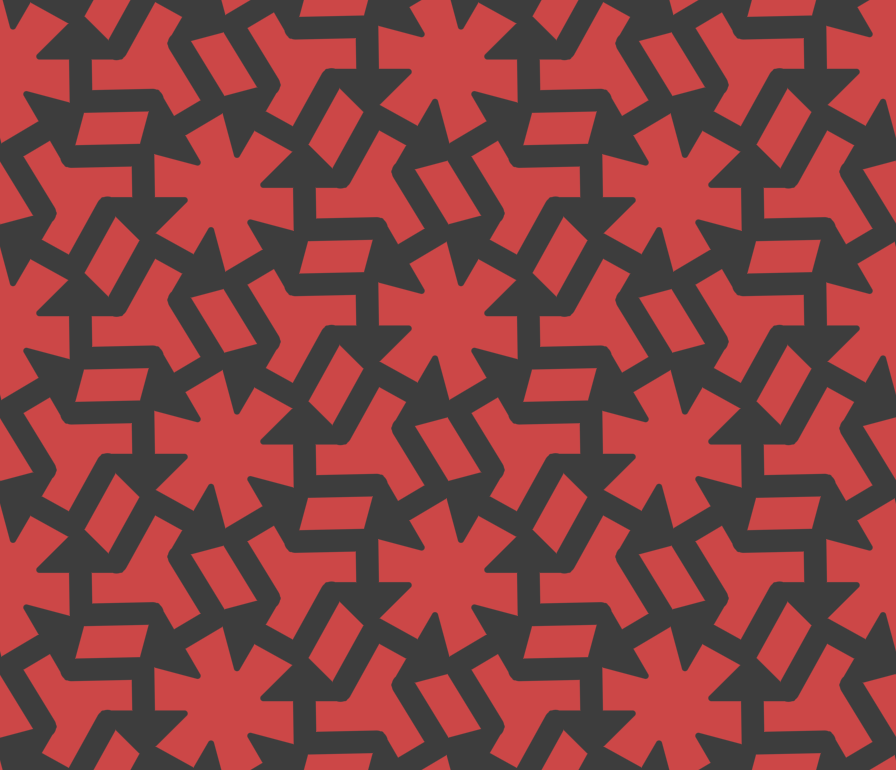
A WebGL 1 fragment shader for this pattern:

```glsl
precision highp float;
// Interlocking bent arrows around six-armed stars on a hexagonal lattice.
// Each star is ringed by six three-armed cells; each cell is bounded by three
// hooked arrows, built as distances and repeated by sixfold and threefold turns.
uniform vec2 u_resolution;

// Repeats across and down; one unit is the spacing between neighbouring stars.
const vec2 REPEATS = vec2(2.0, 3.0);
const vec2 PERIOD = vec2(1.7320508, 1.0);
const vec2 STAR_ORIGIN = vec2(0.0, 0.75);
const float CELL_RADIUS = 0.5773503;

const vec3 DARK = vec3(0.24);
const vec3 RED = vec3(0.80, 0.28, 0.28);

// One arrow, relative to the centre of its three-armed cell.
const float HALF_WIDTH = 0.044;
const vec2 BAND_START = vec2(-0.012, 0.140);
const vec2 BAND_CORNER = vec2(0.264, 0.146);
const vec2 SHAFT_END = vec2(0.267, -0.050);
const vec2 HEAD_TIP = vec2(0.268, -0.204);
const float HEAD_SIZE = 0.186;
const float HEAD_ROUNDING = 0.012;
const float EDGE_PIXELS = 0.8;

vec2 turn(vec2 p, float angle) {
  float c = cos(angle), s = sin(angle);
  return vec2(c * p.x - s * p.y, s * p.x + c * p.y);
}

float segmentDistance(vec2 p, vec2 a, vec2 b) {
  vec2 ap = p - a, ab = b - a;
  return length(ap - ab * clamp(dot(ap, ab) / dot(ab, ab), 0.0, 1.0));
}

// Rounded right-angled triangle with its tip pointing down.
float headDistance(vec2 p) {
  float size = HEAD_SIZE - 2.4142136 * HEAD_ROUNDING;
  p -= HEAD_TIP + vec2(0.0, 1.4142136 * HEAD_ROUNDING);
  p.x = abs(p.x);
  float side = length(p - vec2(clamp(0.5 * (p.x + p.y), 0.0, size)));
  float base = length(p - vec2(min(p.x, size), size));
  float d = min(side, base);
  bool inside = p.y > p.x && p.y < size;
  return (inside ? -d : d) - HEAD_ROUNDING;
}

float arrowDistance(vec2 p) {
  float line = min(segmentDistance(p, BAND_START, BAND_CORNER),
                   segmentDistance(p, BAND_CORNER, SHAFT_END));
  return min(line - HALF_WIDTH, headDistance(p));
}

// Offset from the nearest star of the centred rectangular lattice.
vec2 fromNearestStar(vec2 p) {
  p -= STAR_ORIGIN;
  vec2 a = mod(p + 0.5 * PERIOD, PERIOD) - 0.5 * PERIOD;
  vec2 b = mod(p, PERIOD) - 0.5 * PERIOD;
  return dot(a, a) < dot(b, b) ? a : b;
}

void main() {
  vec2 uv = gl_FragCoord.xy / u_resolution;
  vec2 star = fromNearestStar(uv * REPEATS * PERIOD);

  // Six cells around the star, three arrows around each cell.
  float d = 1.0;
  for (int i = 0; i < 6; i++) {
    vec2 cell = turn(star, radians(60.0) * float(i)) + vec2(CELL_RADIUS, 0.0);
    for (int j = 0; j < 3; j++) {
      d = min(d, arrowDistance(turn(cell, radians(120.0) * float(j))));
    }
  }

  float edge = EDGE_PIXELS * REPEATS.y * PERIOD.y / u_resolution.y;
  gl_FragColor = vec4(mix(DARK, RED, smoothstep(-edge, edge, d)), 1.0);
}
```
